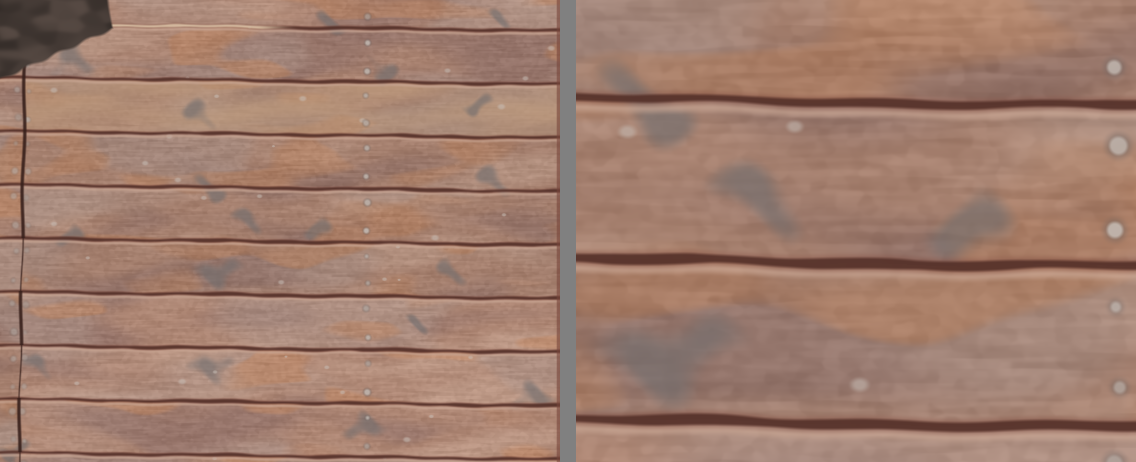
Left, the full canvas; right, a detail of the centre.
Give the GLSL for this texture, as a Shadertoy shader.

```glsl
// Weathered red-brown deck boards with dark seams, nail rows, stains and a shadowed corner.

const float PITCH = 0.116;      // board height
const float FIRST_SEAM = 0.052; // depth of the first seam below the top
const float TILT = 0.0125;      // slope of the boards

const vec3 WOOD_DARK = vec3(0.58, 0.45, 0.41);
const vec3 WOOD_MID = vec3(0.66, 0.51, 0.44);
const vec3 WOOD_PALE = vec3(0.75, 0.62, 0.55);
const vec3 WOOD_GREY = vec3(0.66, 0.56, 0.52);
const vec3 WOOD_ORANGE = vec3(0.72, 0.51, 0.38);
const vec3 STAIN = vec3(0.45, 0.43, 0.43);
const vec3 SEAM = vec3(0.33, 0.19, 0.16);
const vec3 SHADOW = vec3(0.27, 0.23, 0.21);
const vec3 NAIL = vec3(0.78, 0.74, 0.71);

float hash(vec2 p) {
    vec3 q = fract(p.xyx * vec3(0.1031, 0.1030, 0.0973));
    q += dot(q, q.yzx + 33.33);
    return fract((q.x + q.y) * q.z);
}

vec2 hash2(vec2 p) {
    return vec2(hash(p), hash(p + 57.3));
}

// Smooth cellular noise: cell values blended by distance
float cells(vec2 p) {
    vec2 base = floor(p);
    float sum = 0.0, weight = 0.0;
    for (int j = -1; j <= 1; j++)
    for (int i = -1; i <= 1; i++) {
        vec2 c = base + vec2(i, j);
        vec2 r = p - c - hash2(c);
        float w = exp(-5.0 * dot(r, r));
        sum += w * hash(c + 19.7);
        weight += w;
    }
    return sum / weight;
}

// Sparse soft-edged spots, kept in a share of the cells
float spots(vec2 p, float share) {
    vec2 base = floor(p);
    float cover = 0.0;
    for (int j = -1; j <= 1; j++)
    for (int i = -1; i <= 1; i++) {
        vec2 c = base + vec2(i, j);
        float size = mix(0.18, 0.48, hash(c + 7.9));
        float r = length(p - c - 0.2 - 0.6 * hash2(c + 3.1));
        float keep = step(hash(c + 41.0), share);
        cover = max(cover, keep * (1.0 - smoothstep(size * 0.3, size, r)));
    }
    return cover;
}

// Layered sines, bent by each other
float ripple(vec2 p) {
    float a = sin(p.x + 1.7 * sin(p.y * 0.8));
    float b = sin(p.y * 1.9 + 1.3 * sin(p.x * 1.3 + 2.0));
    return 0.5 + 0.25 * (a + b);
}

float band(float dist, float halfWidth, float soft) {
    return 1.0 - smoothstep(halfWidth - soft, halfWidth + soft, abs(dist));
}

vec3 woodColour(vec2 p, vec2 board) {
    vec2 q = p + board * vec2(3.7, 0.31);
    float tone = 0.65 * cells(q * vec2(5.0, 13.0)) + 0.35 * ripple(q * vec2(9.0, 31.0));
    float grain = cells(q * vec2(22.0, 230.0)) - 0.5;
    float speck = cells(q * vec2(120.0, 150.0)) - 0.5;
    vec3 col = mix(WOOD_DARK, WOOD_MID, smoothstep(0.2, 0.55, tone));
    col = mix(col, WOOD_PALE, 0.6 * smoothstep(0.55, 0.85, tone));
    col = mix(col, WOOD_GREY, 0.6 * smoothstep(0.4, 0.75, cells(q * vec2(4.0, 8.0) + 31.0)));
    col = mix(col, WOOD_ORANGE, 0.6 * smoothstep(0.62, 0.85, cells(q * vec2(8.0, 22.0) + 63.0)));
    col *= 0.97 + 0.06 * hash(board + 5.0);
    return col + 0.06 * grain + 0.045 * speck;
}

// Two nails per board along a column; v is the depth within the board
vec3 addNails(vec3 col, float x, float v, vec2 board, float strength, float soft) {
    for (int i = 0; i < 2; i++) {
        vec2 id = board + vec2(13.0, 5.0) * float(i + 1);
        vec2 jitter = 0.006 * (hash2(id) - 0.5);
        float r = length(vec2(x, v - PITCH * (0.25 + 0.53 * float(i))) - jitter);
        float size = mix(0.0035, 0.0068, hash(id + 9.0));
        col = mix(col, STAIN * 0.85, 0.45 * strength * band(r, size * 1.4, 0.004));
        col = mix(col, NAIL, strength * mix(0.5, 1.0, hash(id + 2.0)) * band(r, size, soft + 0.001));
    }
    return col;
}

void mainImage(out vec4 fragColor, in vec2 fragCoord) {
    float soft = 1.0 / iResolution.y;
    vec2 p = fragCoord * soft;
    float depth = 1.0 - p.y;
    float rightEdge = iResolution.x * soft;

    // Board layout
    float joint = 0.056 - 0.015 * depth + 0.002 * sin(depth * 27.0);
    float wave = 0.0012 * sin(p.x * 17.0) + 0.0008 * sin(p.x * 53.0);
    float t = (depth - FIRST_SEAM - TILT * (p.x - 0.055) + wave) / PITCH;
    float row = floor(t);
    float v = fract(t) * PITCH;
    vec2 board = vec2(row, step(p.x, joint));
    vec3 col = woodColour(p, board);

    // One paler, yellower board
    float pale = band(row - 1.0, 0.5, 0.01) * step(joint, p.x);
    col = mix(col, vec3(0.75, 0.61, 0.49), pale * (0.3 + 0.4 * ripple(p * vec2(11.0, 45.0))));

    // Blue-grey stains and small pale chips
    vec2 warp = 0.014 * vec2(sin(p.y * 90.0 + p.x * 20.0), sin(p.x * 70.0));
    col = mix(col, STAIN, 0.65 * spots((p + warp) * vec2(8.0, 11.0), 0.16));
    col = mix(col, NAIL, 0.55 * spots(p * vec2(40.0, 55.0), 0.012));

    // Nail rows
    col = addNails(col, p.x - 0.794, v, board, 0.9, soft);
    col = addNails(col, p.x - joint - 0.009, v, board + 30.0, 0.5, soft);
    col = addNails(col, p.x - joint + 0.016, v, board + 60.0, 0.5, soft);

    // Seams: dark gap, lit lower lip, and a sunlit stretch in the first one
    float seamDist = v - PITCH * step(0.5 * PITCH, v);
    float seamId = floor(t + 0.5);
    float wear = cells(vec2(p.x * 18.0, seamId * 7.0));
    float gap = mix(0.0018, 0.0042, wear) * mix(0.7, 1.0, smoothstep(0.0, 0.5, p.x));
    col = mix(col, WOOD_PALE * 1.05, 0.65 * band(seamDist - 0.007, 0.003, 0.003));
    col = mix(col, SEAM * 1.5, 0.4 * band(seamDist, gap + 0.002, 0.003));
    float lit = band(seamId, 0.5, 0.01) * (1.0 - smoothstep(0.55, 0.65, p.x));
    col = mix(col, mix(SEAM, vec3(0.85, 0.75, 0.64), lit), 0.9 * band(seamDist, gap, soft + 0.0008));

    // Vertical joint at the left and a dark right border
    float jointWidth = mix(0.0012, 0.0036, step(0.35, hash(vec2(row, 4.0))));
    col = mix(col, SEAM * 0.65, 0.9 * band(p.x - joint, jointWidth, soft + 0.0006));
    col = mix(col, SEAM * 1.4, 0.6 * smoothstep(-0.009, -0.005, p.x - rightEdge));

    // Shadowed corner
    float corner = max((depth + 0.452 * p.x - 0.171) / 1.1, p.x - 0.235 - 0.15 * depth);
    corner += 0.003 * sin(p.x * 80.0 + p.y * 40.0);
    vec3 shade = SHADOW * (0.7 + 0.6 * cells(p * vec2(25.0, 40.0)));
    col = mix(shade, col, smoothstep(-0.003, 0.003 + soft, corner));

    fragColor = vec4(clamp(col, 0.0, 1.0), 1.0);
}
```
